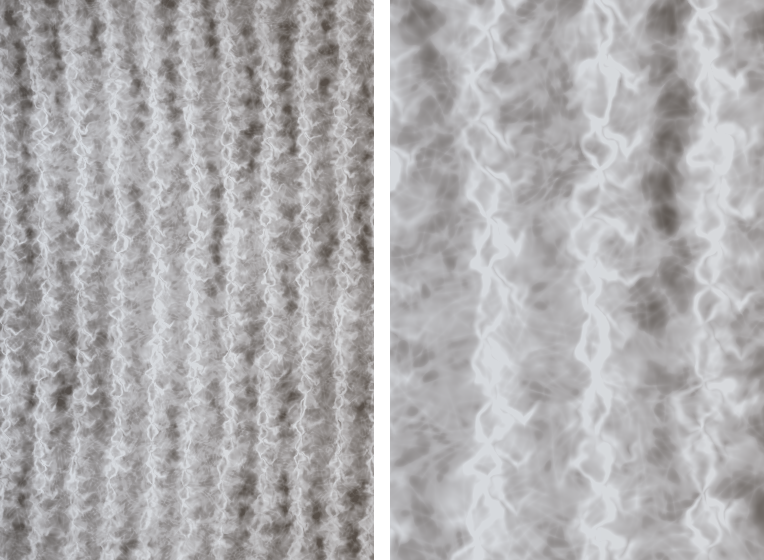
Left: the whole. Right: its middle third, enlarged.
This texture is drawn by a Shadertoy shader. Its source:

```glsl
// Fuzzy grey mohair knit: bowed vertical ribs of chained loops with side hooks.

const float RIB_PITCH = 0.0994;     // rib spacing, in canvas widths
const float RIB_START = 0.0195;     // centre of the first rib at mid height
const float STITCHES = 32.0;        // stitches down the canvas
const float LOOP_WIDTH = 0.125;     // half width of a chain loop, in ribs
const float YARN = 0.05;            // yarn softness radius, in ribs
const float STITCH_ASPECT = 0.47;   // stitch height over rib pitch
const float HOOK_SLOPE = 2.0;
const float HOOK_TIP = 0.29;        // where a hook turns, in ribs
const float GROOVE_AT = 0.64;       // dark groove position, in ribs
const float FUZZ = 0.5;
const vec3 SHADOW = vec3(0.34, 0.315, 0.295);
const vec3 WOOL = vec3(0.65, 0.64, 0.645);
const vec3 HIGHLIGHT = vec3(0.84, 0.85, 0.865);

float hash(vec2 p) {
    vec3 a = fract(p.xyx * vec3(0.1031, 0.1030, 0.0973));
    a += dot(a, a.yzx + 33.33);
    return fract((a.x + a.y) * a.z);
}

float noise(vec2 p) {
    vec2 i = floor(p), f = fract(p);
    f = f * f * (3.0 - 2.0 * f);
    return mix(mix(hash(i), hash(i + vec2(1, 0)), f.x),
               mix(hash(i + vec2(0, 1)), hash(i + vec2(1, 1)), f.x), f.y);
}

// Distance to the nearest scattered cell point
float cellular(vec2 p) {
    vec2 i = floor(p);
    float d = 2.0;
    for (int y = -1; y <= 1; y++)
    for (int x = -1; x <= 1; x++) {
        vec2 c = i + vec2(x, y);
        vec2 point = c + vec2(hash(c), hash(c + 57.0));
        d = min(d, length(p - point));
    }
    return d;
}

// Stray hairs: stretched ridges laid in several directions
float fibres(vec2 p) {
    float sum = 0.0;
    vec2 bend = 0.014 * vec2(noise(p * 24.0), noise(p * 24.0 + 40.0));
    for (int k = 0; k < 6; k++) {
        float a = 0.35 + 0.52 * float(k);
        vec2 q = mat2(cos(a), sin(a), -sin(a), cos(a)) * (p + bend);
        float n = noise(q * vec2(36.0, 120.0) + 31.0 * float(k));
        sum += 1.0 - abs(2.0 * n - 1.0);
    }
    return sum / 6.0 - 0.6;
}

float strand(float d, float radius) {
    return exp(-d * d / (radius * radius));
}

// V-shaped hook leaving the chain on one side; u is the distance outward
float hook(float u, float s, float seed, float reach, float radius) {
    float h = s - HOOK_SLOPE * abs(u - HOOK_TIP);
    float d = (fract(h) - 0.5) * STITCH_ASPECT / length(vec2(1.0, HOOK_SLOPE * STITCH_ASPECT));
    float span = smoothstep(0.02, 0.1, u) * smoothstep(reach, reach - 0.24, u);
    return strand(d, radius) * span * mix(0.5, 1.1, hash(vec2(floor(h), seed)));
}

void mainImage(out vec4 fragColor, in vec2 fragCoord) {
    vec2 uv = fragCoord / iResolution.xy;
    vec2 p = uv * vec2(1.0, 1.5);

    // Ribs bow leftward toward both ends, with a tangled wobble
    float t = 2.0 * uv.y - 1.0;
    float bow = t * t * (t > 0.0 ? 0.055 * (1.0 - uv.x) : 0.035);
    float r = (uv.x + bow - RIB_START) / RIB_PITCH;
    r += 0.05 * sin(uv.y * 19.0 + uv.x * 21.0) + 0.03 * sin(uv.y * 47.0 + uv.x * 43.0);
    r += 0.14 * (noise(p * 50.0) - 0.5) + 0.07 * (noise(p * 120.0) - 0.5);
    float rib = floor(r + 0.4);
    float u = r - rib;

    // Uneven stitch heights
    float s = uv.y * STITCHES + 5.0 * hash(vec2(rib, 3.0));
    s += 0.2 * sin(uv.y * 31.0 + rib * 1.7);
    s += 0.35 * (noise(p * 42.0 + 9.0) - 0.5) + 0.16 * (noise(p * 110.0 + 5.0) - 0.5);
    float stitch = floor(s);

    // Chain loops and hooks, softer toward the ends
    float blur = smoothstep(0.55, 1.0, abs(t));
    float radius = YARN * (1.0 + 0.4 * blur);
    float size = LOOP_WIDTH * mix(0.65, 1.15, hash(vec2(stitch, rib)));
    float loopEdge = size * pow(sin(3.14159 * pow(fract(s), 0.8)), 1.35);
    float chain = strand(abs(u) - loopEdge, radius);
    chain *= 0.45 + 0.7 * noise(vec2(r * 9.0, s * 1.3));
    float hooks = hook(u, s, rib, 0.57, radius);
    hooks += 0.7 * hook(-u, s + 0.4, rib + 50.0, 0.4, radius);
    hooks *= 0.55 + 0.7 * noise(p * vec2(26.0, 22.0) + 70.0);
    float yarn = max(chain, 0.95 * hooks) * (1.0 - 0.25 * blur);

    // Haze over the ribs, pits in the grooves, broad clouds
    float halo = exp(-pow((u - 0.05) / 0.24, 2.0));
    float away = abs(fract(u - GROOVE_AT + 0.5) - 0.5);
    float groove = exp(-pow(away / 0.19, 2.0));
    float pit = smoothstep(0.7, 0.1, cellular(vec2(r * 2.6, uv.y * STITCHES * 1.1)));
    float patches = smoothstep(0.25, 0.75, noise(p * vec2(9.0, 7.0) + 4.0));
    float cloud = noise(p * 4.5 + 12.0) - 0.5;
    float vignette = dot(uv - 0.5, uv - 0.5);

    float tone = 0.59 + 0.14 * halo + 0.29 * yarn;
    tone -= groove * (0.06 + 0.34 * pit * (0.25 + patches));
    tone -= 0.16 * pit * (1.0 - groove) * (1.0 - yarn);
    tone += FUZZ * fibres(p) + 0.09 * (noise(p * 95.0 + 20.0) - 0.5);
    tone += 0.22 * cloud - 0.5 * vignette;
    tone = clamp(tone, 0.0, 1.0);

    vec3 color = mix(SHADOW, WOOL, min(tone / 0.55, 1.0));
    color = mix(color, HIGHLIGHT, clamp((tone - 0.5) / 0.45, 0.0, 1.0));
    color += vec3(-0.012, 0.0, 0.014) * (0.5 - uv.x);
    fragColor = vec4(color, 1.0);
}
```
